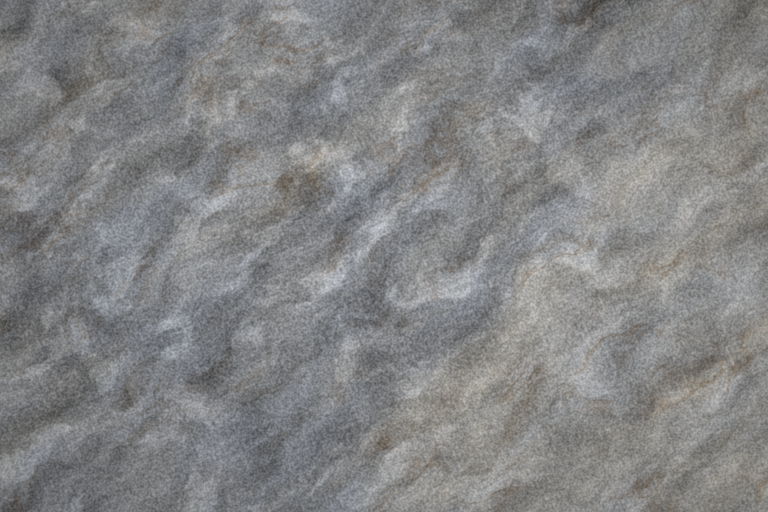
A Shadertoy shader for this texture:

```glsl
// Weathered grey stone slab: slanted blue-grey and pale bands, brown veins, fine grain.

const vec3 COOL_TINT = vec3(0.972, 1.0, 1.045);
const vec3 WARM_TINT = vec3(1.025, 1.0, 0.95);
const vec3 RUST_TINT = vec3(0.89, 0.82, 0.75);
const float STREAK_ANGLE = 0.68;

mat2 rotation(float angle) {
    float c = cos(angle), s = sin(angle);
    return mat2(c, -s, s, c);
}

// Unit gradient for a lattice cell
vec2 cellGradient(vec2 cell) {
    vec3 h = fract(cell.xyx * vec3(0.1031, 0.1030, 0.0973));
    h += dot(h, h.yzx + 33.33);
    float angle = 6.28318 * fract((h.x + h.y) * h.z);
    return vec2(cos(angle), sin(angle));
}

float gradientNoise(vec2 p) {
    vec2 cell = floor(p), f = p - cell;
    vec2 u = f * f * f * (f * (f * 6.0 - 15.0) + 10.0);
    vec2 e = vec2(0.0, 1.0);
    float a = dot(cellGradient(cell), f);
    float b = dot(cellGradient(cell + e.yx), f - e.yx);
    float c = dot(cellGradient(cell + e.xy), f - e.xy);
    float d = dot(cellGradient(cell + e.yy), f - e.yy);
    return mix(mix(a, b, u.x), mix(c, d, u.x), u.y);
}

float fbm(vec2 p, int octaves, float gain) {
    float sum = 0.0, amplitude = 1.0;
    mat2 turn = rotation(0.5);
    for (int i = 0; i < octaves; i++) {
        sum += amplitude * gradientNoise(p);
        p = turn * p * 2.03 + 19.7;
        amplitude *= gain;
    }
    return sum;
}

// Thin lines along the zero crossings of a noise field
float veins(vec2 p, float width) {
    return 1.0 - smoothstep(0.0, width, abs(fbm(p, 5, 0.55)));
}

// Sand-like speckle, two sizes
float grain(vec2 p) {
    vec2 q = rotation(0.4) * p;
    return gradientNoise(q * 205.0) + 0.6 * gradientNoise(q.yx * 105.0 + 40.0);
}

void mainImage(out vec4 fragColor, in vec2 fragCoord) {
    vec2 p = fragCoord / iResolution.y;
    vec2 centred = fragCoord / iResolution.xy - 0.5;

    // Warped coordinates, x running along the streaks
    vec2 warp = vec2(fbm(p * 4.0 + 3.0, 4, 0.5), fbm(p * 4.0 + 51.0, 4, 0.5));
    vec2 s = rotation(STREAK_ANGLE) * (p + 0.06 * warp);

    // Pale region at lower right, mottled region at the top left
    float edge = p.x - 0.64 - 0.70 * p.y + 0.16 * fbm(s * vec2(3.0, 7.0), 4, 0.5);
    float pale = smoothstep(-0.10, 0.13, edge);
    vec2 fromTop = (p - vec2(0.48, 1.0)) * vec2(1.6, 3.2);
    float crust = exp(-dot(fromTop, fromTop));

    // Brightness layers
    float bands = fbm(s * vec2(2.2, 9.0) + 7.0, 5, 0.55);
    float mottle = fbm(s * vec2(9.0, 17.0) + 23.0, 5, 0.65);
    float flecks = smoothstep(0.12, 0.5, fbm(s * vec2(8.0, 13.0) + 61.0, 5, 0.6));
    float tone = 0.465 + 0.085 * pale + 0.05 * crust;
    tone += 0.10 * bands * (1.0 - 0.5 * pale) + 0.11 * mottle;
    tone += 0.10 * flecks * (1.0 - 0.4 * pale);
    tone += 0.13 * grain(p);

    // Brown veins and stains, stronger in the crust and pale region
    float patches = smoothstep(-0.05, 0.4, fbm(s * vec2(4.0, 7.0) + 83.0, 4, 0.55));
    float lines = veins(s * vec2(5.0, 11.0) + 37.0, 0.13);
    float rust = lines * (0.15 + 0.75 * patches) * (0.5 + 0.3 * pale + 0.5 * crust);
    rust += 0.35 * patches * smoothstep(0.0, 0.4, -mottle);

    // Cool to warm tint
    float warmth = 0.22 + 0.38 * pale + 0.15 * crust;
    warmth += 0.6 * fbm(s * vec2(3.0, 10.0) + 101.0, 4, 0.5);
    vec3 colour = tone * mix(COOL_TINT, WARM_TINT, clamp(warmth, 0.0, 1.0));
    colour *= mix(vec3(1.0), RUST_TINT, clamp(rust, 0.0, 1.0));

    // Darker corners
    colour *= 1.10 - 0.52 * dot(centred, centred);
    fragColor = vec4(clamp(colour, 0.0, 1.0), 1.0);
}
```
